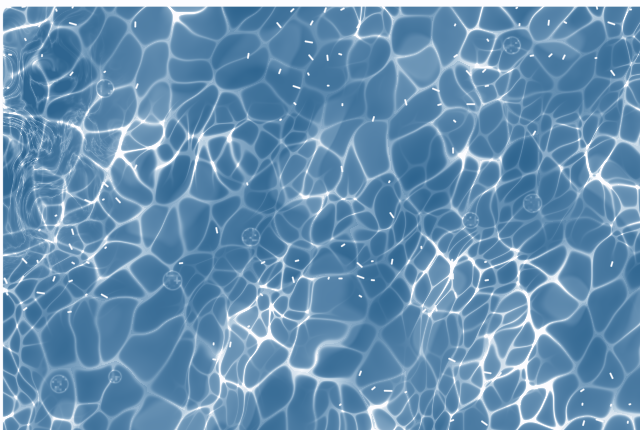
Write a Shadertoy shader that draws this texture.

```glsl
// Sunlit pool water seen from above: a net of bright caustic lines over blue.
// Warped Voronoi borders make the net; noise adds depth, pale patches and foam,
// and hashed grids scatter the small glints and bubbles.

const float NET_SCALE = 12.5;      // caustic cells per canvas height
const float FINE_SCALE = 19.0;     // cells of the fainter second net
const float NET_ANGLE = 1.0;       // direction in which cells are stretched
const vec2 NET_STRETCH = vec2(0.82, 1.16);
const float CORNER_SOFTNESS = 17.0;
const float BASE_LEVEL = 0.055;    // brightness of open water
const float GLINT_SCALE = 27.0;
const int BUBBLES = 8;
const vec2 FOAM_CENTER = vec2(0.03, 0.69);
const vec2 FRAME_INSET = vec2(0.007, 0.0155);
const float FRAME_RADIUS = 0.018;

const vec3 WATER[6] = vec3[6](
    vec3(0.24, 0.44, 0.60), vec3(0.33, 0.51, 0.66), vec3(0.43, 0.59, 0.72),
    vec3(0.55, 0.68, 0.79), vec3(0.72, 0.81, 0.88), vec3(0.99, 0.99, 1.00));

vec2 hash2(vec2 p) {
    vec3 h = fract(p.xyx * vec3(0.1031, 0.1030, 0.0973));
    h += dot(h, h.yzx + 33.33);
    return fract((h.xx + h.yz) * h.zy);
}

float noise(vec2 p) {
    vec2 i = floor(p), f = fract(p);
    f = f * f * f * (f * (f * 6.0 - 15.0) + 10.0);
    float low = mix(hash2(i).x, hash2(i + vec2(1, 0)).x, f.x);
    float high = mix(hash2(i + vec2(0, 1)).x, hash2(i + vec2(1, 1)).x, f.x);
    return mix(low, high, f.y);
}

float fbm(vec2 p) {
    float sum = 0.0, amp = 0.53;
    for (int i = 0; i < 4; i++) {
        sum += amp * noise(p);
        p = mat2(1.6, 1.2, -1.2, 1.6) * p + 7.3;
        amp *= 0.5;
    }
    return sum;
}

vec2 wobble(vec2 p) {
    return vec2(noise(p), noise(p + 41.7)) - 0.5;
}

// x: soft distance to the cell border, y: random value of the cell
vec2 cellNet(vec2 p) {
    vec2 base = floor(p), f = fract(p), nearCell = vec2(0), nearest = vec2(0);
    float best = 9.0;
    for (int y = -1; y <= 1; y++)
    for (int x = -1; x <= 1; x++) {
        vec2 g = vec2(x, y), r = g + hash2(base + g) - f;
        if (dot(r, r) < best) { best = dot(r, r); nearest = r; nearCell = g; }
    }
    float sum = 0.0;
    for (int y = -2; y <= 2; y++)
    for (int x = -2; x <= 2; x++) {
        vec2 g = nearCell + vec2(x, y), r = g + hash2(base + g) - f, gap = r - nearest;
        if (dot(gap, gap) > 1e-4)
            sum += exp(-CORNER_SOFTNESS * dot(0.5 * (r + nearest), normalize(gap)));
    }
    float border = max(-log(sum + 1e-9) / CORNER_SOFTNESS, 0.0);
    return vec2(border, hash2(base + nearCell + 19.0).y);
}

// Thin bright core with a wide halo around each border
float caustic(float d, float strength) {
    return strength * (0.44 * exp(-d * d / 0.0016) + 0.26 * exp(-d / 0.10));
}

// Small white dashes, gathered in loose swarms
float glints(vec2 p, float aa) {
    vec2 id = floor(p * GLINT_SCALE), shape = hash2(id + 71.0);
    float swarm = smoothstep(0.35, 0.8, noise(id * 0.21 + 5.0));
    vec2 center = (id + 0.35 + 0.3 * hash2(id + 13.0)) / GLINT_SCALE;
    float angle = 6.283 * shape.y, len = 0.001 + 0.007 * shape.y * shape.y;
    vec2 dir = vec2(cos(angle), sin(angle)), r = p - center;
    r -= dir * clamp(dot(r, dir), -len, len);
    float dash = 1.0 - smoothstep(-aa, aa, length(r) - 0.0021);
    return dash * step(shape.x, 0.03 + 0.32 * swarm);
}

vec3 waterColor(float level) {
    float s = clamp(level, -0.12, 1.0) * 5.0;
    int i = int(clamp(floor(s), 0.0, 4.0));
    return mix(WATER[i], WATER[i + 1], s - float(i));
}

void mainImage(out vec4 fragColor, in vec2 fragCoord) {
    vec2 p = fragCoord / iResolution.y;
    float aa = 0.8 / iResolution.y, aspect = iResolution.x / iResolution.y;

    // Ripples bend the net
    vec2 w = p + 0.075 * wobble(p * 4.5) + 0.026 * wobble(p * 15.0 + 3.0);
    float c = cos(NET_ANGLE), s = sin(NET_ANGLE);
    vec2 q = mat2(c, -s, s, c) * w * NET_STRETCH;
    vec2 net = cellNet(q * NET_SCALE), fine = cellNet(q * FINE_SCALE + 23.0);

    // Open water, pale patches and light lines
    float level = BASE_LEVEL + 0.48 * (fbm(q * 5.0 + 9.0) - 0.5) + 0.12 * (net.y - 0.5);
    level += 0.20 * smoothstep(0.66, 0.78, noise(q * 10.0 + 31.0));
    level += caustic(net.x, 0.35 + 0.95 * noise(p * 8.0 + 2.0));
    level += caustic(fine.x, 0.8 * smoothstep(0.3, 0.85, noise(p * 6.0 + 17.0)));

    // Churned foam near the left side
    float foam = 1.0 - smoothstep(0.08, 0.42, length((p - FOAM_CENTER) * vec2(1.35, 1.0)));
    float streak = 1.0 - abs(2.0 * fbm(w * vec2(26.0, 17.0) + 4.0 * wobble(p * 12.0)) - 1.0);
    level += foam * (0.65 * pow(streak, 5.0) - 0.20);

    // Bubbles: mottled discs with a light rim
    for (int i = 0; i < BUBBLES; i++) {
        vec2 h = hash2(vec2(i, 57)), center = hash2(vec2(i, 8)) * vec2(aspect, 1.0);
        float radius = 0.011 + 0.011 * h.x, d = length(p - center) - radius;
        float inside = 1.0 - smoothstep(-aa, aa, d);
        float mottle = 0.10 + 0.75 * pow(noise(p * 170.0), 3.0);
        level = mix(level, mottle, 0.65 * inside);
        level += 0.28 * exp(-d * d / 0.000005);
    }

    vec3 color = mix(waterColor(level), WATER[5], glints(p, aa));

    // White margin with a rounded corner
    vec2 inset = vec2(p.x, 1.0 - p.y) - FRAME_INSET;
    float outside = length(max(FRAME_RADIUS - inset, 0.0)) - FRAME_RADIUS;
    color = mix(color, WATER[5], smoothstep(-aa, aa, outside));
    fragColor = vec4(color, 1.0);
}
```
